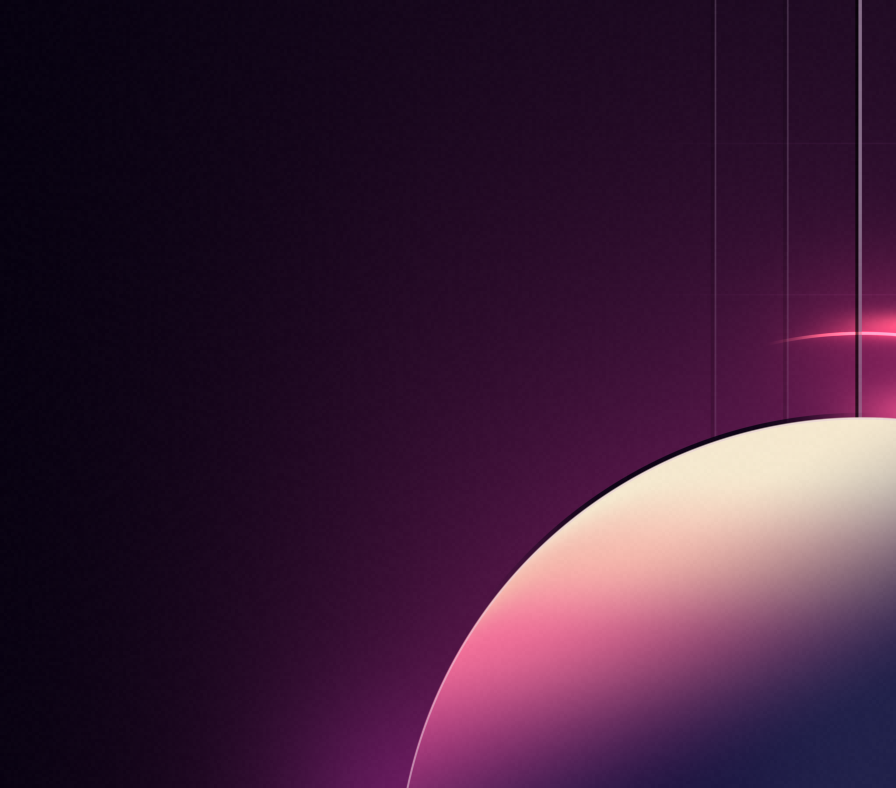
Give the GLSL for this background, as a Shadertoy shader.

```glsl
// A pastel planet rises at the lower right of a dark plum sky, under a thin
// glowing arc and hanging vertical threads. Distance to the planet's rim drives
// the sky glow; a diagonal terminator and a height ramp shade the planet.

float hash(vec2 p) {
    return fract(sin(dot(p, vec2(127.1, 311.7))) * 43758.5);
}

// Soft line of half width w at distance d, smoothed over one pixel
float stroke(float d, float w, float px) {
    return 1.0 - smoothstep(w - 0.5 * px, w + px, abs(d));
}

vec3 skyColor(vec2 p, float rimDist) {
    float halo = exp(-2.8 * max(rimDist, 0.0)) * smoothstep(-0.25, 0.6, p.x);
    vec3 col = vec3(0.025, 0.007, 0.062) + vec3(0.26, 0.058, 0.18) * halo;
    col += vec3(0.04, 0.022, 0.035) * p.x;

    // Magenta haze beside the planet's lower flank
    vec2 q = (p - vec2(0.49, -0.02)) / vec2(0.15, 0.14);
    return col + vec3(0.12, 0.035, 0.12) * exp(-dot(q, q));
}

// Thin arc, brightest toward the right, with a rosy bloom
vec3 arcLight(vec2 p, float px) {
    float dx = p.x - 1.095;
    float d = p.y - (0.577 - 0.95 * dx * dx);
    float fade = smoothstep(0.965, 1.1, p.x);
    vec2 wide = (p - vec2(1.16, 0.56)) / vec2(0.16, 0.11);
    vec2 core = (p - vec2(1.16, 0.588)) / vec2(0.075, 0.016);
    vec3 col = vec3(0.22, 0.05, 0.1) * exp(-dot(wide, wide));
    col += vec3(0.5, 0.2, 0.18) * exp(-dot(core, core));
    col += vec3(0.7, 0.38, 0.32) * fade * stroke(d, 0.0016, px);
    col += vec3(0.3, 0.08, 0.1) * fade * exp(-abs(d) * 110.0);

    // Second bloom where the light meets the planet's crown
    vec2 crown = (p - vec2(1.17, 0.475)) / vec2(0.08, 0.035);
    return col + vec3(0.4, 0.16, 0.18) * exp(-dot(crown, crown));
}

vec3 planetColor(vec2 p, float rimDist) {
    // Height ramp: magenta, pink, peach, cream
    float rim = exp(rimDist * 60.0) * smoothstep(0.1, 0.3, p.y);
    float h = p.y + 0.07 * rim + 0.06 * (p.x - 0.8);
    vec3 lit = mix(vec3(0.74, 0.23, 0.52), vec3(0.95, 0.44, 0.6), smoothstep(-0.02, 0.19, h));
    lit = mix(lit, vec3(0.96, 0.71, 0.67), smoothstep(0.17, 0.3, h));
    lit = mix(lit, vec3(0.96, 0.91, 0.81), smoothstep(0.27, 0.42, h));

    // Diagonal terminator into the navy shadow
    float light = smoothstep(-0.46, -0.12, dot(p, vec2(-0.49, 0.87)));
    vec3 shade = mix(vec3(0.11, 0.08, 0.25), vec3(0.13, 0.13, 0.29), smoothstep(0.8, 1.1, p.x));
    return mix(shade, lit, light);
}

void mainImage(out vec4 fragColor, in vec2 fragCoord) {
    float px = 1.0 / iResolution.y;
    vec2 p = fragCoord * px;
    float rimDist = length(p - vec2(1.0947, -0.1213)) - 0.5917;

    vec3 col = skyColor(p, rimDist) + arcLight(p, px);

    // Faint horizontal seams on the right
    for (int i = 0; i < 2; i++) {
        float seam = stroke(p.y - 0.626 - 0.192 * float(i), 0.0006, px);
        col += vec3(0.035, 0.02, 0.035) * seam * smoothstep(0.75, 1.1, p.x);
    }

    // Evenly spaced threads, stronger toward the right
    for (int i = 0; i < 3; i++) {
        float k = float(i);
        float d = p.x - (0.908 + 0.0918 * k);
        float isMain = step(1.5, k);
        float strength = mix(0.3, 0.85, isMain) * mix(0.6, 1.0, smoothstep(0.4, 0.8, p.y));
        col *= 1.0 - mix(0.15, 0.7, isMain) * stroke(d + 0.004, 0.0018, px);
        col = mix(col, vec3(0.6, 0.5, 0.61), strength * stroke(d, mix(0.0007, 0.0019, isMain), px));
    }

    // Dark outline along the planet's upper left rim
    float outline = smoothstep(0.6, 0.78, p.x) * (1.0 - smoothstep(0.95, 1.12, p.x));
    col = mix(col, vec3(0.03, 0.01, 0.07), 0.9 * outline * stroke(rimDist - 0.002, 0.0035, px));

    // Planet body with a pale hairline rim
    vec3 body = planetColor(p, rimDist);
    body = mix(body, vec3(0.9, 0.8, 0.86), 0.55 * stroke(rimDist + 0.0015, 0.001, px));
    col = mix(col, body, 1.0 - smoothstep(-px, px, rimDist));

    // Fine grain
    col += 0.012 * (hash(floor(p * 225.0)) - 0.5);
    fragColor = vec4(clamp(col, 0.0, 1.0), 1.0);
}
```
